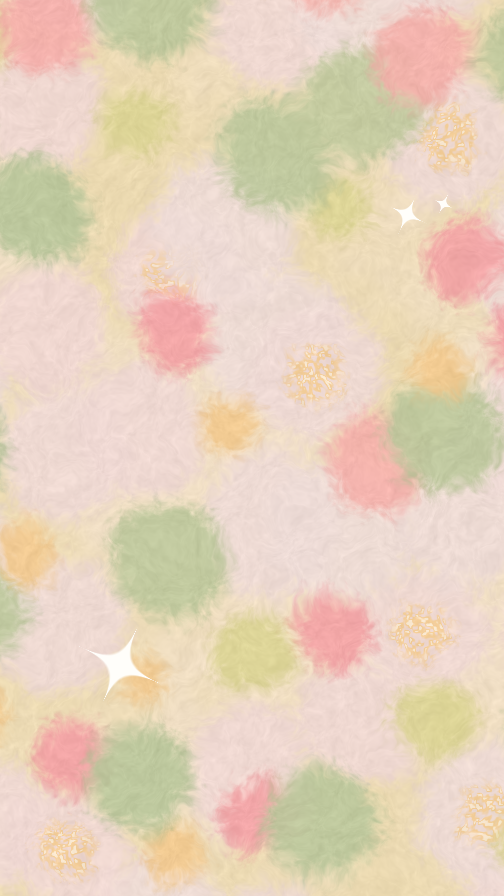
This background is drawn by a WebGL 2 fragment shader. Its source:

```glsl
#version 300 es
precision highp float;
uniform vec2 u_resolution;
out vec4 outColor;

float hash(vec2 p) {
    return fract(sin(dot(p, vec2(127.1, 311.7))) * 43758.5);
}

float noise(vec2 p) {
    vec2 i = floor(p), f = fract(p);
    f = f * f * (3.0 - 2.0 * f);
    return mix(mix(hash(i), hash(i + vec2(1, 0)), f.x),
               mix(hash(i + vec2(0, 1)), hash(i + vec2(1, 1)), f.x), f.y);
}

float fbm(vec2 p) {
    float sum = 0.0, amp = 0.5;
    for (int i = 0; i < 4; i++) {
        sum += amp * noise(p);
        p = mat2(1.6, 1.2, -1.2, 1.6) * p + 7.3;
        amp *= 0.5;
    }
    return sum;
}

// Four-pointed star with concave sides
float sparkle(vec2 p, float radius) {
    p = abs(mat2(0.91, 0.42, -0.42, 0.91) * p) / radius;
    float reach = pow(p.x, 0.42) + pow(p.y, 0.42);
    return 1.0 - smoothstep(0.94, 1.06, reach);
}

// Colour in rgb, radius in a
vec4 dabStyle(float kind, float vary) {
    if (kind < 0.38) return vec4(mix(vec3(0.94, 0.84, 0.82), vec3(0.93, 0.86, 0.84), vary), 0.125 + 0.025 * vary);
    if (kind < 0.62) return vec4(mix(vec3(0.71, 0.77, 0.60), vec3(0.76, 0.79, 0.62), vary), 0.10 + 0.03 * vary);
    if (kind < 0.80) return vec4(mix(vec3(0.95, 0.62, 0.64), vec3(0.96, 0.72, 0.68), vary), 0.075 + 0.035 * vary);
    if (kind < 0.92) return vec4(0.86, 0.83, 0.58, 0.06 + 0.025 * vary);
    return vec4(0.95, 0.79, 0.56, 0.045 + 0.02 * vary);
}

void main() {
    vec2 p = gl_FragCoord.xy / u_resolution.x;

    // Cream ground with slow drifts of warmth
    vec3 color = mix(vec3(0.92, 0.85, 0.69), vec3(0.94, 0.87, 0.77), smoothstep(0.25, 0.7, fbm(p * 4.0)));

    // Wobble for outlines and brushed grain for edges
    vec2 wobble = vec2(fbm(p * 11.0), fbm(p * 11.0 + 31.0)) - 0.47;
    vec2 q = p + 0.035 * wobble;
    float grain = fbm(p * 75.0 + 6.0 * wobble) - 0.47;
    float speck = noise(p * 170.0 + 9.0 * wobble);

    // Pale blossoms first, then the coloured dabs over them
    const float cellSize = 0.2;
    vec2 home = floor(q / cellSize);
    for (int layer = 0; layer < 2; layer++)
    for (int y = -1; y <= 1; y++)
    for (int x = -1; x <= 1; x++) {
        vec2 cell = home + vec2(x, y);
        float kind = fract(dot(cell, vec2(0.755, 0.57)) + 0.3 * hash(cell + 3.7));
        if ((kind < 0.38) != (layer == 0)) continue;

        float vary = hash(cell + 11.3);
        vec2 jitter = vec2(hash(cell + 21.9), hash(cell + 47.1)) - 0.5;
        vec2 d = q - (cell + 0.5 + 0.7 * jitter) * cellSize;
        float turn = 6.283 * hash(cell + 5.2);
        d = mat2(cos(turn), sin(turn), -sin(turn), cos(turn)) * d;
        float stretch = 0.9 + 0.2 * hash(cell + 8.6);
        d *= vec2(stretch, 1.0 / stretch);

        vec4 style = dabStyle(kind, vary);
        float dist = length(d) + 0.05 * grain;
        float petals = layer == 0 ? 0.004 * sin(9.0 * atan(d.y, d.x + 1e-5)) : 0.0;
        float mask = 1.0 - smoothstep(style.a - 0.035, style.a + 0.025, dist + petals);
        color = mix(color, style.rgb, 0.92 * mask);

        // Speckled golden heart in some blossoms
        if (layer == 0 && hash(cell + 63.4) > 0.68) {
            float heart = 1.0 - smoothstep(0.035, 0.075, dist);
            color = mix(color, vec3(0.95, 0.79, 0.55), 0.85 * heart * smoothstep(0.2, 0.6, speck));
            color = mix(color, vec3(0.97, 0.94, 0.90), 0.7 * heart * smoothstep(0.68, 0.85, speck));
        }
    }

    // Paper grain and fine raised wrinkles
    color += 0.05 * grain + 0.018 * (speck - 0.5);
    vec2 w = p * 19.0 + 2.5 * wobble;
    float crease = 1.0 - smoothstep(0.0, 0.035, abs(fbm(w) - 0.47));
    float relief = fbm(w * 1.6) - fbm(w * 1.6 + vec2(0.12, -0.12));
    color += 0.014 * crease * noise(p * 9.0) + 0.11 * relief;

    // White sparkles: centre in xy, radius in z
    vec3 stars[3] = vec3[3](vec3(0.238, 0.458, 0.092), vec3(0.808, 1.352, 0.043), vec3(0.88, 1.373, 0.025));
    for (int i = 0; i < 3; i++) {
        color = mix(color, vec3(1.0, 0.995, 0.98), sparkle(p - stars[i].xy, stars[i].z));
    }

    outColor = vec4(clamp(color, 0.0, 1.0), 1.0);
}
```
